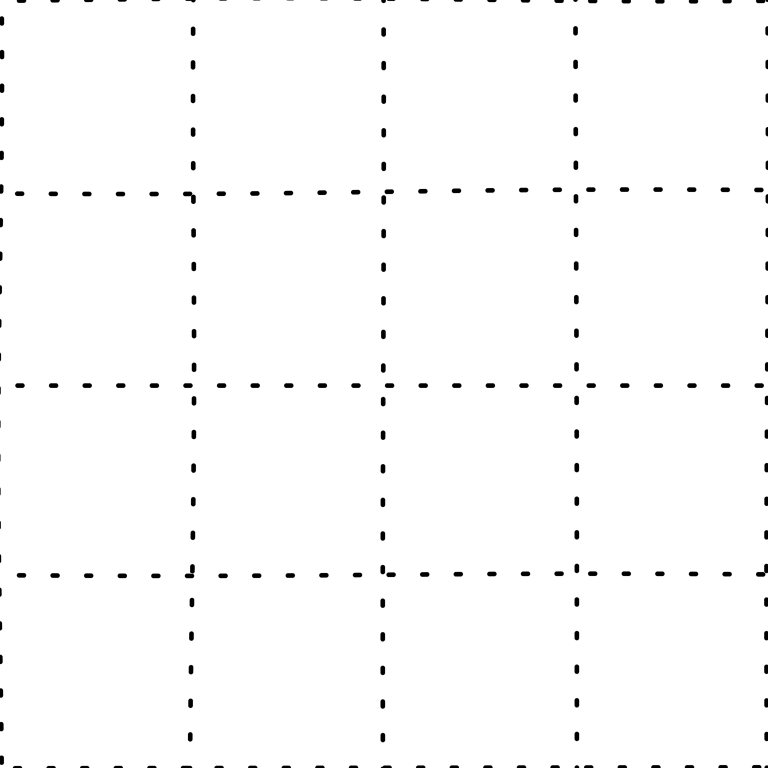
Give the GLSL for this pattern, as a Shadertoy shader.

```glsl
// Draws a four by four grid of slightly wavering, round-ended black dashed lines on white.

const float TAU = 6.2831853;
const int CELLS = 4;
const float DASH_PERIOD = 0.04375;
const float DASH_CORE = 0.0031;     // half length between the round ends
const float DASH_RADIUS = 0.0030;
const float WAVER_UNIT = 1.0 / 768.0;
const vec3 PAPER = vec3(1.0);
const vec3 INK = vec3(0.0);

// Waver of each line: shift, slope, cosine and sine amounts
const vec4 ROW_WAVER[5] = vec4[5](
    vec4(-0.3, 1.0, 0.0, 0.0),
    vec4(0.8, 0.8, 0.0, -0.9),
    vec4(-1.6, 0.0, 0.0, 0.0),
    vec4(-1.6, 3.6, 0.0, -1.2),
    vec4(0.3, 0.0, -1.1, 1.1));
const vec4 COLUMN_WAVER[5] = vec4[5](
    vec4(0.1, 0.0, 1.6, -1.0),
    vec4(-0.8, 3.3, -1.2, 0.3),
    vec4(-1.1, 0.7, 0.0, -0.3),
    vec4(1.1, -1.4, -0.2, 0.1),
    vec4(-1.2, 0.8, 0.0, -0.5));

// Centre of the first dash of each line, as a share of the period
const float ROW_PHASE[5] = float[5](0.521, 0.640, 0.595, 0.586, 0.640);
const float COLUMN_PHASE[5] = float[5](0.232, 0.926, 0.905, 0.940, 0.938);

// Sideways drift at position t along a line
float waverAt(float t, vec4 waver) {
    vec4 basis = vec4(1.0, t, cos(TAU * t), sin(TAU * t));
    return WAVER_UNIT * dot(waver, basis);
}

// Signed distance to a capsule lying along x
float capsule(vec2 p, float core, float radius) {
    p.x = max(abs(p.x) - core, 0.0);
    return length(p) - radius;
}

// Signed distance to a dashed line running along x at the given height
float dashedLine(vec2 p, float height, vec4 waver, float phase) {
    float along = fract(p.x / DASH_PERIOD - phase + 0.5) - 0.5;
    float across = p.y - height - waverAt(p.x, waver);
    return capsule(vec2(along * DASH_PERIOD, across), DASH_CORE, DASH_RADIUS);
}

void mainImage(out vec4 fragColor, in vec2 fragCoord) {
    vec2 p = fragCoord / iResolution.xy;
    float pixel = 1.0 / min(iResolution.x, iResolution.y);

    // Nearest dash over all rows and columns
    float d = 1.0;
    for (int i = 0; i <= CELLS; i++) {
        float place = float(i) / float(CELLS);
        d = min(d, dashedLine(p, place, ROW_WAVER[i], ROW_PHASE[i]));
        d = min(d, dashedLine(p.yx, place, COLUMN_WAVER[i], COLUMN_PHASE[i]));
    }

    // Ink with smooth edges
    float ink = 1.0 - smoothstep(-0.7 * pixel, 0.7 * pixel, d);
    fragColor = vec4(mix(PAPER, INK, ink), 1.0);
}
```
